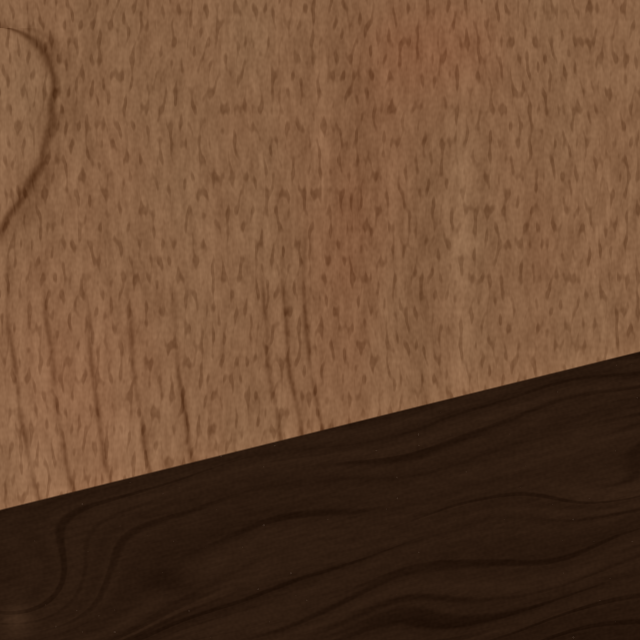
Give the GLSL for this texture, as a three.js fragment shader.

```glsl
varying vec2 vUv;

vec2 gradientAt(vec2 cell) {
  float a = 6.2832 * fract(sin(dot(cell, vec2(127.1, 311.7))) * 43758.5);
  return vec2(cos(a), sin(a));
}

float gradientNoise(vec2 p) {
  vec2 i = floor(p), f = fract(p);
  vec2 u = f * f * f * (f * (f * 6.0 - 15.0) + 10.0);
  vec2 e = vec2(1.0, 0.0);
  float low = mix(dot(gradientAt(i), f), dot(gradientAt(i + e), f - e), u.x);
  float high = mix(dot(gradientAt(i + e.yx), f - e.yx),
                   dot(gradientAt(i + 1.0), f - 1.0), u.x);
  return 1.4 * mix(low, high, u.y);
}

float fbm(vec2 p) {
  float sum = 0.0, gain = 0.55;
  for (int i = 0; i < 4; i++) {
    sum += gain * gradientNoise(p);
    p = p * 2.03 + 17.3;
    gain *= 0.5;
  }
  return sum;
}

float spot(vec2 p, vec2 center, vec2 radius) {
  vec2 d = (p - center) / radius;
  return exp(-dot(d, d));
}

float stroke(float d, float width) {
  return exp(-d * d / (width * width));
}

// Thin growth lines that lean to the right as they descend
float growthLines(vec2 p) {
  float lean = 0.35 * pow(max(0.6 - p.y, 0.0), 2.0);
  float x = p.x - lean + 0.006 * gradientNoise(p * vec2(5.0, 9.0));
  float lines = 0.0;
  for (int i = 0; i < 5; i++) {
    float k = float(i) - 1.0;
    lines += stroke(x - 0.07 - 0.06 * k - 0.002 * k * k, 0.0045)
           * smoothstep(0.75 - 0.04 * k, 0.4, p.y);
  }
  for (int i = 0; i < 3; i++) {
    lines += stroke(x - 0.41 - 0.033 * float(i), 0.004) * smoothstep(0.68, 0.5, p.y);
  }
  return lines * (0.75 + 0.5 * gradientNoise(p * vec2(30.0, 45.0)));
}

// Egg shaped contour cut by the left side
float knotContour(vec2 p) {
  float t = clamp((p.y - 0.635) / 0.322, 0.0, 1.0);
  float d = p.x - 0.22 * t * sqrt(1.0 - t) + 0.008 * gradientNoise(p * 22.0);
  float span = smoothstep(0.61, 0.65, p.y) * smoothstep(0.975, 0.95, p.y);
  return span * (stroke(d, 0.008) + 0.35 * stroke(d - 0.022, 0.018));
}

vec3 paleWood(vec2 p) {
  vec2 w = p + vec2(0.012 * gradientNoise(p * vec2(4.0, 3.0)), 0.0);
  float streaks = fbm(w * vec2(24.0, 2.2));
  float fibres = fbm(w * vec2(75.0, 20.0) + 9.0);
  float grit = gradientNoise(p * vec2(190.0, 130.0));
  float pores = smoothstep(0.12, 0.6, gradientNoise(w * vec2(115.0, 38.0) + 31.0));

  float tone = 0.04 * streaks + 0.07 * fibres + 0.025 * grit - 0.075 * pores;
  tone += 0.035 * spot(p, vec2(0.72, 0.6), vec2(0.016, 0.22));
  tone += 0.03 * spot(p, vec2(0.505, 0.82), vec2(0.012, 0.16));
  tone += 0.03 * spot(p, vec2(0.415, 0.68), vec2(0.012, 0.13));
  tone -= 0.04 * spot(p, vec2(0.665, 0.62), vec2(0.025, 0.22));
  tone -= 0.035 * spot(p, vec2(0.55, 0.76), vec2(0.04, 0.25));
  tone += 0.035 * spot(p, vec2(0.08, 0.35), vec2(0.18, 0.2));
  tone += 0.02 * spot(p, vec2(0.02, 0.8), vec2(0.07, 0.14));

  // Oblique ripple near the right side
  float ripple = sin(p.x * 150.0 - p.y * 65.0 + 5.0 * gradientNoise(p * 9.0));
  tone += 0.022 * ripple * spot(p, vec2(0.97, 0.66), vec2(0.1, 0.16));
  tone -= 0.12 * growthLines(p) + 0.14 * knotContour(p);

  float red = 0.35 * fbm(p * vec2(9.0, 4.0) + 5.0)
            + 0.8 * spot(p, vec2(0.68, 0.92), vec2(0.1, 0.09))
            + 0.5 * spot(p, vec2(0.54, 0.62), vec2(0.08, 0.25))
            + 0.5 * spot(p, vec2(0.1, 0.4), vec2(0.16, 0.22));
  return vec3(0.522, 0.379, 0.268) + tone * vec3(1.0, 0.92, 0.8)
       + red * vec3(0.008, -0.022, -0.02);
}

vec3 darkWood(vec2 p, float depth) {
  float flow = depth + 0.035 * gradientNoise(vec2(p.x * 4.0, depth * 7.0))
             - 0.14 * spot(p, vec2(0.04, 0.05), vec2(0.16, 0.1))
             - 0.05 * spot(p, vec2(1.0, 0.235), vec2(0.17, 0.045));
  float bands = gradientNoise(vec2(p.x * 1.6, flow * 48.0));
  float veins = smoothstep(0.15, 0.6, gradientNoise(vec2(p.x * 2.3 + 8.0, flow * 72.0)));
  float fibres = fbm(vec2(p.x * 28.0, depth * 150.0));
  float grit = gradientNoise(p * 180.0);

  float tone = 0.022 * bands - 0.035 * veins + 0.022 * fibres + 0.012 * grit;
  tone += 0.02 * spot(p, vec2(0.97, 0.23), vec2(0.13, 0.03));
  tone += 0.07 * spot(p, vec2(0.025, 0.03), vec2(0.022, 0.024));
  tone -= 0.045 * spot(p, vec2(0.265, 0.09), vec2(0.035, 0.02));
  tone -= 0.015 * smoothstep(0.5, 1.0, p.x) * smoothstep(0.15, 0.0, p.y);
  tone -= 0.025 * exp(-depth * 80.0);

  // Sparse pale dust
  float dust = smoothstep(0.72, 0.9, gradientNoise(p * 120.0 + 40.0));
  return vec3(0.17, 0.105, 0.062) + tone * vec3(1.0, 0.8, 0.62) + 0.06 * dust;
}

void main() {
  float seam = vUv.y - 0.203 - 0.2475 * vUv.x;
  vec3 pale = paleWood(vUv) * (1.0 + 0.06 * exp(-max(seam, 0.0) * 45.0));
  vec3 dark = darkWood(vUv, max(-seam, 0.0));
  gl_FragColor = vec4(mix(dark, pale, smoothstep(-0.002, 0.002, seam)), 1.0);
}
```
